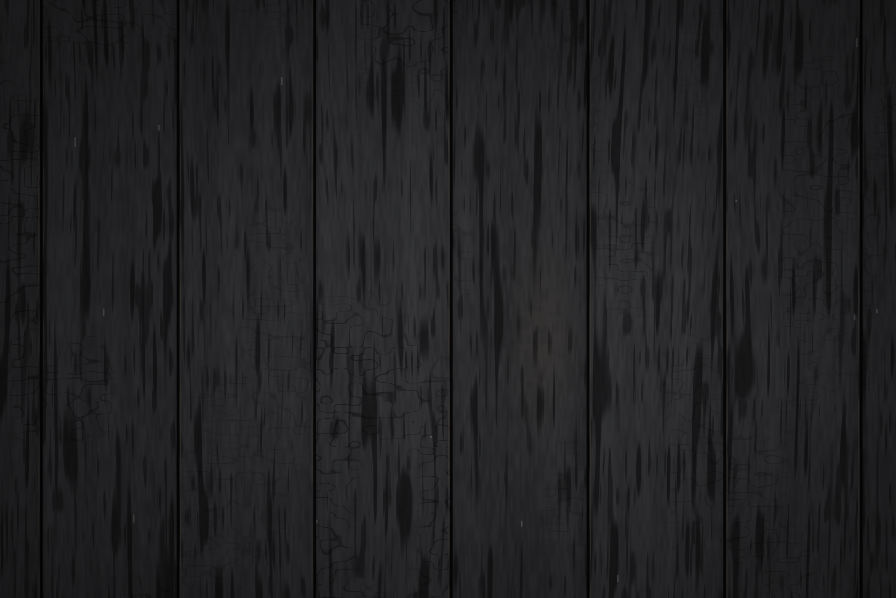
Reproduce this texture procedurally as a Shadertoy shader.

```glsl
// Black stained vertical wood planks with open grain, fine cracks, worn joints and a soft vignette.

// Layout, in canvas widths
const float PITCH       = 0.1525;  // distance between joints
const float FIRST_JOINT = 0.0462;  // position of the leftmost joint
const float JOINT_HALF  = 0.0015;  // half width of the dark gap
const float RIM_OFFSET  = 0.0029;  // worn edge beside the gap
const float RIM_HALF    = 0.0007;

// Colours
const vec3 WOOD  = vec3(0.172, 0.173, 0.182);
const vec3 GAP   = vec3(0.022, 0.022, 0.026);
const vec3 RIM   = vec3(0.250, 0.220, 0.195);
const vec3 DUSTY = vec3(0.225, 0.205, 0.190);
const vec3 FLECK = vec3(0.420, 0.410, 0.400);

// Surface
const float PORE_DEPTH  = 0.48;
const float CRACK_DEPTH = 0.38;
const float FLECK_CELLS = 30.0;
const float FLECK_RATE  = 0.025;
const vec2  DUST_CENTRE = vec2(0.607, 0.29);
const vec2  DUST_SIZE   = vec2(0.032, 0.085);
const float VIGNETTE    = 0.50;

float hash(vec2 p) {
    vec3 q = fract(vec3(p.xyx) * 0.1031);
    q += dot(q, q.yzx + 33.33);
    return fract((q.x + q.y) * q.z);
}

float noise(vec2 p) {
    vec2 i = floor(p), f = fract(p);
    f = f * f * (3.0 - 2.0 * f);
    return mix(mix(hash(i), hash(i + vec2(1, 0)), f.x),
               mix(hash(i + vec2(0, 1)), hash(i + vec2(1, 1)), f.x), f.y);
}

// Soft-edged band of the given half width around zero
float band(float d, float halfWidth, float blur) {
    return 1.0 - smoothstep(halfWidth - blur, halfWidth + blur, abs(d));
}

// Dark pores: short thin streaks along the grain, in two sizes
float pores(vec2 g, float density) {
    float fine = noise(g * vec2(310.0, 26.0));
    float wide = noise(g * vec2(170.0, 11.0) + 40.0);
    float cluster = 0.14 * (noise(g * vec2(38.0, 5.0)) - 0.5);
    float cut = 0.74 - density + cluster;
    return max(0.75 * smoothstep(cut, cut + 0.22, fine),
               smoothstep(cut + 0.03, cut + 0.20, wide));
}

// Hairline cracks that cross the grain inside scattered patches
float cracks(vec2 g, float amount) {
    float ridge = band(noise(g * vec2(65.0, 125.0)) - 0.5, 0.035, 0.035);
    float patchMask = smoothstep(0.48, 0.78, noise(g * vec2(14.0, 7.0) + 9.0));
    return ridge * patchMask * amount;
}

// Rare pale chips, one candidate per grid cell
float flecks(vec2 p, float blur) {
    vec2 cell = floor(p * FLECK_CELLS);
    vec2 centre = 0.25 + 0.5 * vec2(hash(cell + 3.0), hash(cell + 7.0));
    vec2 d = (fract(p * FLECK_CELLS) - centre) / FLECK_CELLS;
    d.y = max(abs(d.y) - 0.005 * hash(cell + 11.0), 0.0);
    d.x += 0.25 * d.y;
    return band(length(d), 0.0009, blur) * step(1.0 - FLECK_RATE, hash(cell));
}

void mainImage(out vec4 fragColor, in vec2 fragCoord) {
    vec2 uv = fragCoord / iResolution.xy;
    vec2 p = fragCoord / iResolution.x;
    float blur = 0.6 / iResolution.x;

    // Plank and joint coordinates
    float along = (p.x - FIRST_JOINT) / PITCH;
    float plank = floor(along) + 20.0;
    float joint = floor(along + 0.5) + 60.0;
    float fromJoint = (fract(along + 0.5) - 0.5) * PITCH;
    float variety = hash(vec2(plank, 5.0));
    float lean = hash(vec2(plank, 8.0)) - 0.5;

    // Grain direction wanders and leans differently on each plank
    vec2 g = p + vec2(plank * 1.37, plank * 2.71);
    g.x += 0.05 * lean * p.y + 0.010 * (noise(g * vec2(12.0, 4.0)) - 0.5);

    // Stain: plank tone, broad streaks and fine fibres
    float tone = 0.96 + 0.10 * variety;
    tone += 0.14 * (noise(g * vec2(75.0, 3.0)) - 0.5);
    tone += 0.10 * (noise(g * vec2(9.0, 6.0)) - 0.5);
    tone += 0.20 * (noise(g * vec2(400.0, 60.0)) - 0.5);
    vec3 color = WOOD * tone;

    // Dusty rubbed area, broken up across the grain
    vec2 d = (p - DUST_CENTRE) / DUST_SIZE;
    float dust = exp(-dot(d, d)) * (0.35 + 0.65 * noise(g * vec2(110.0, 190.0)));
    color = mix(color, DUSTY, 0.65 * dust);

    color *= 1.0 - PORE_DEPTH * pores(g, 0.02 + 0.09 * variety);
    color *= 1.0 - CRACK_DEPTH * cracks(g, 0.35 + 0.65 * hash(vec2(plank, 14.0)));
    color = mix(color, FLECK, 0.6 * flecks(p, blur));

    // Joint: shaded bevel, worn rim on one side, dark gap
    color *= 1.0 - 0.22 * exp(-abs(fromJoint) / 0.0035);
    float side = hash(vec2(joint, 2.0)) < 0.5 ? -1.0 : 1.0;
    float wear = smoothstep(0.1, 0.8, noise(vec2(joint * 9.0, p.y * 35.0)));
    float rim = band(fromJoint - side * RIM_OFFSET, RIM_HALF, blur);
    color = mix(color, RIM, rim * (0.25 + 0.45 * wear));
    color = mix(color, GAP, band(fromJoint, JOINT_HALF, blur));

    // Light falls off toward the corners
    vec2 c = (uv - vec2(0.53, 0.47)) * vec2(1.15, 1.0);
    color *= 1.04 - VIGNETTE * smoothstep(0.08, 0.85, length(c));

    fragColor = vec4(color, 1.0);
}
```
